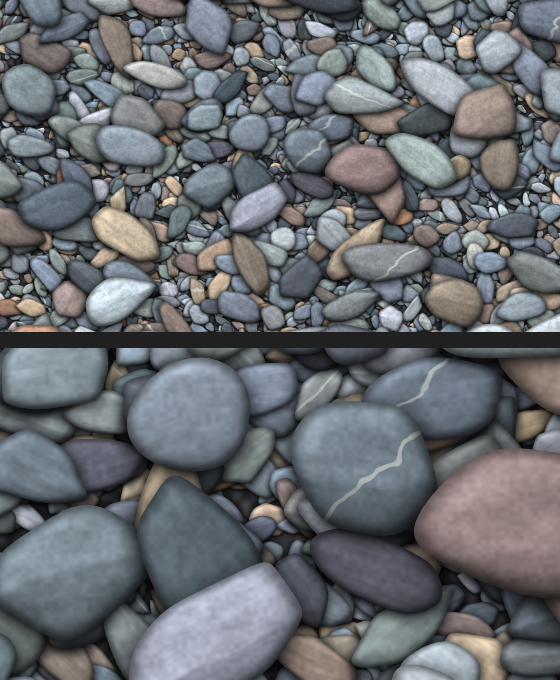
Top: the whole. Bottom: its middle third, enlarged.
Give the GLSL for this texture, as a WebGL 1 fragment shader.

```glsl
precision highp float;
// A beach of wet grey pebbles: layers of jittered cells, small stones first and
// large ones on top. Each stone is a soft random polygon (a p-norm of half
// planes) with a domed normal, contact shadow, mottling and sometimes a vein.

uniform vec2 u_resolution;

#define LAYERS 7
#define SMALLEST_CELL 0.034
#define CELL_GROWTH 1.32
#define TOP_DENSITY 0.36
#define STONE_RADIUS 0.56
#define MAX_ASPECT 2.3
#define MAIN_TILT -0.3
#define SHADOW_REACH 0.34
#define SHADOW_DEPTH 0.72
#define EXPOSURE 1.07
#define GRAIN 0.24
#define VEIN_SHARE 0.12

const float TAU = 6.2831853;

float hash(vec2 p) {
  vec3 q = fract(p.xyx * 0.1031);
  q += dot(q, q.yzx + 33.33);
  return fract((q.x + q.y) * q.z);
}

// The n-th random value of a stone
float pick(vec2 id, float n) {
  return hash(id + n * vec2(17.31, 5.77));
}

float noise(vec2 p) {
  vec2 i = floor(p), f = fract(p);
  f = f * f * (3.0 - 2.0 * f);
  return mix(mix(hash(i), hash(i + vec2(1, 0)), f.x),
             mix(hash(i + vec2(0, 1)), hash(i + vec2(1, 1)), f.x), f.y);
}

float fbm(vec2 p) {
  return 0.55 * noise(p) + 0.3 * noise(p * 2.1 + 7.3) + 0.15 * noise(p * 4.3 + 3.1);
}

vec3 stoneColor(float h) {
  vec3 blueGrey = vec3(0.47, 0.52, 0.57), greenGrey = vec3(0.51, 0.545, 0.545);
  vec3 paleGrey = vec3(0.61, 0.645, 0.68), slate = vec3(0.32, 0.35, 0.385);
  vec3 brown = vec3(0.53, 0.485, 0.455), tan_ = vec3(0.69, 0.62, 0.54);
  vec3 rust = vec3(0.60, 0.47, 0.39), chalk = vec3(0.78, 0.78, 0.77);
  if (h < 0.29) return blueGrey;
  if (h < 0.47) return greenGrey;
  if (h < 0.64) return paleGrey;
  if (h < 0.75) return slate;
  if (h < 0.88) return brown;
  if (h < 0.97) return tan_;
  return h < 0.988 ? rust : chalk;
}

// Soft polygon around the origin: radial measure (1 on the rim) and gradient
vec3 softPolygon(vec2 q, vec2 id) {
  float k = mix(4.5, 13.0, pick(id, 8.0)), sum = 0.0;
  vec2 grad = vec2(0.0);
  for (int i = 0; i < 7; i++) {
    float n = float(i);
    float angle = (n + 0.75 * pick(id, 20.0 + n)) / 7.0 * TAU;
    vec2 dir = vec2(cos(angle), sin(angle)) / mix(0.76, 1.02, pick(id, 30.0 + n));
    float t = max(dot(q, dir), 0.03);
    float w = pow(t, k - 1.0);
    sum += w * t;
    grad += w * dir;
  }
  float d = pow(sum, 1.0 / k);
  return vec3(d, grad / pow(d, k - 1.0));
}

vec3 stoneSurface(vec2 p, vec2 q, vec2 id, float d, vec2 outward, float pixel) {
  // Mottled, streaked and speckled base colour
  vec3 base = stoneColor(pick(id, 9.0)) * mix(0.84, 1.13, pick(id, 10.0));
  base += 0.03 * (vec3(pick(id, 11.0), pick(id, 12.0), pick(id, 13.0)) - 0.5);
  float streak = fbm(q * vec2(1.6, 5.0) + id * 3.7);
  float speckle = 0.5 * noise(p * 90.0) + 0.5 * noise(p * 210.0);
  base *= 1.0 + 0.25 * (streak - 0.5) + GRAIN * (speckle - 0.5);

  // Thin pale quartz vein
  if (pick(id, 14.0) < VEIN_SHARE) {
    float a = pick(id, 15.0) * TAU;
    float line = dot(q, vec2(cos(a), sin(a))) + 0.3 * (fbm(q * 2.0 + id) - 0.5);
    float width = mix(0.012, 0.06, pow(pick(id, 16.0), 3.0));
    float vein = 1.0 - smoothstep(width, width + 1.5 * pixel, abs(line - 0.5 * pick(id, 17.0)));
    base = mix(base, vec3(0.74, 0.75, 0.73), 0.7 * vein);
  }

  // Flat-topped dome with a random tilt and, on some stones, a crease
  vec2 slope = outward * 1.1 * pow(min(d, 1.0), 4.0);
  slope += 0.36 * (vec2(pick(id, 18.0), pick(id, 19.0)) - 0.5);
  float ridge = q.y + 0.5 * (pick(id, 42.0) - 0.5) * q.x + 0.4 * pick(id, 40.0) - 0.1;
  float crease = smoothstep(-0.1, 0.1, ridge + 0.2 * (streak - 0.5));
  slope.y += 0.3 * step(0.75, pick(id, 41.0)) * (crease - 0.5);
  vec3 normal = normalize(vec3(slope, 1.0));
  vec3 light = normalize(vec3(-0.28, 0.6, 0.8));
  float lit = 0.43 + 0.76 * max(dot(normal, light), 0.0);
  lit *= 1.0 - 0.42 * smoothstep(0.8, 1.03, d);
  float sheen = pow(max(dot(normal, normalize(light + vec3(0, 0, 1))), 0.0), 24.0);
  return base * lit * EXPOSURE + 0.03 * sheen;
}

void main() {
  vec2 p = gl_FragCoord.xy / u_resolution.y;
  float pixel = 1.0 / u_resolution.y;
  vec3 color = vec3(0.19, 0.19, 0.20) * (0.5 + noise(p * 110.0));
  float cell = SMALLEST_CELL;

  for (int layer = 0; layer < LAYERS; layer++) {
    float depth = float(layer) / float(LAYERS - 1);
    vec2 shift = float(layer) * vec2(0.37, 0.61);
    vec2 home = floor(p / cell + shift);
    // Rows run downward so that lower stones lap over upper ones
    for (int row = 0; row < 3; row++) for (int col = 0; col < 3; col++) {
      vec2 site = home + vec2(float(col) - 1.0, 1.0 - float(row));
      vec2 id = site + float(layer) * vec2(37.0, 91.0) + 11.0;
      if (pick(id, 1.0) > mix(1.0, TOP_DENSITY, depth)) continue;
      vec2 jitter = mix(vec2(0.15), vec2(0.85), vec2(pick(id, 2.0), pick(id, 3.0)));
      vec2 v = p - (site + jitter - shift) * cell;
      if (length(v) > 1.15 * cell) continue;

      // Local frame of the stone
      float angle = MAIN_TILT + 1.7 * (pick(id, 4.0) + pick(id, 5.0) - 1.0);
      float c = cos(angle), s = sin(angle);
      mat2 turn = mat2(c, -s, s, c);
      float radius = cell * STONE_RADIUS * mix(0.72, 1.05, pick(id, 6.0));
      float stretch = sqrt(mix(1.1, MAX_ASPECT, pick(id, 7.0)));
      vec2 axes = radius * vec2(stretch, 1.0 / stretch);
      vec2 q = turn * v / axes;

      vec3 shape = softPolygon(q, id);
      vec2 grad = (shape.yz / axes) * turn;
      float steep = max(length(grad), 0.001);
      vec2 outward = grad / steep;
      float dist = (shape.x - 1.0) / steep;

      // Contact shadow, then the stone itself
      float shadow = pow(clamp(1.0 - dist / (SHADOW_REACH * radius), 0.0, 1.0), 2.0);
      color *= 1.0 - SHADOW_DEPTH * shadow * (0.7 - 0.3 * outward.y);
      float cover = 1.0 - smoothstep(-0.6 * pixel, 0.6 * pixel, dist);
      if (cover > 0.0)
        color = mix(color, stoneSurface(p, q, id, shape.x, outward, pixel / radius), cover);
    }
    cell *= CELL_GROWTH;
  }
  gl_FragColor = vec4(clamp(color, 0.0, 1.0), 1.0);
}
```
